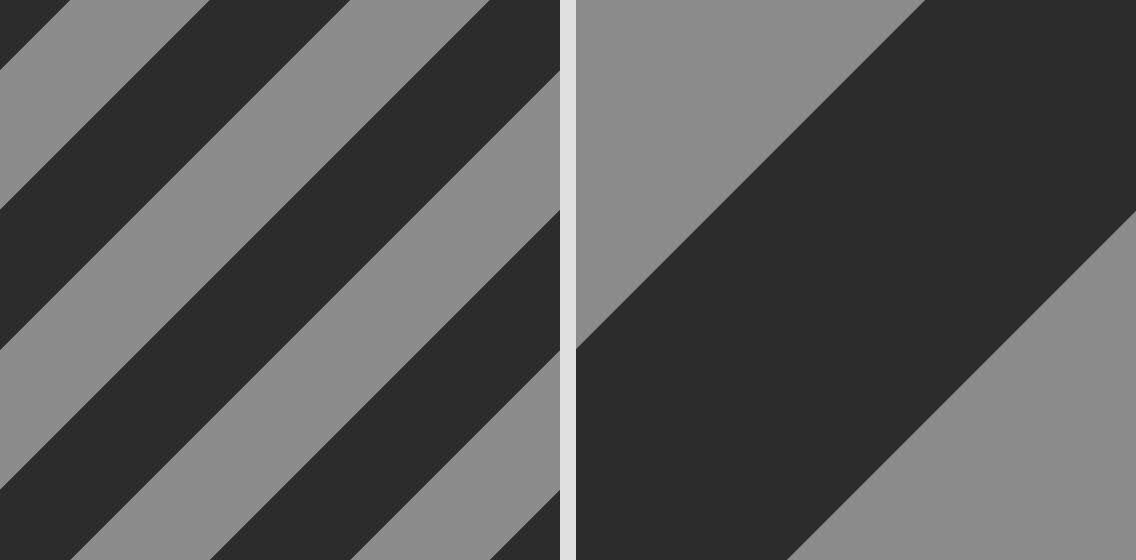
Left: the whole. Right: its middle third, enlarged.
This pattern is drawn by a WebGL 2 fragment shader. Its source:

```glsl
#version 300 es
precision highp float;

uniform vec2 u_resolution;
out vec4 fragColor;

// Signed distance to the light band, in stripe periods; positive inside
float lightBand(float phase) {
    return 0.249 - abs(fract(phase) - 0.5);
}

void main() {
    vec2 uv = gl_FragCoord.xy / u_resolution;

    // Two whole diagonal periods along each axis
    float phase = 2.0 * (uv.x - uv.y);

    // Edge softness: half a pixel either side, in stripe periods
    float halfPixel = length(1.0 / u_resolution);
    float light = smoothstep(-halfPixel, halfPixel, lightBand(phase));

    vec3 charcoal = vec3(0.173);
    vec3 midGrey = vec3(0.545);
    fragColor = vec4(mix(charcoal, midGrey, light), 1.0);
}
```
